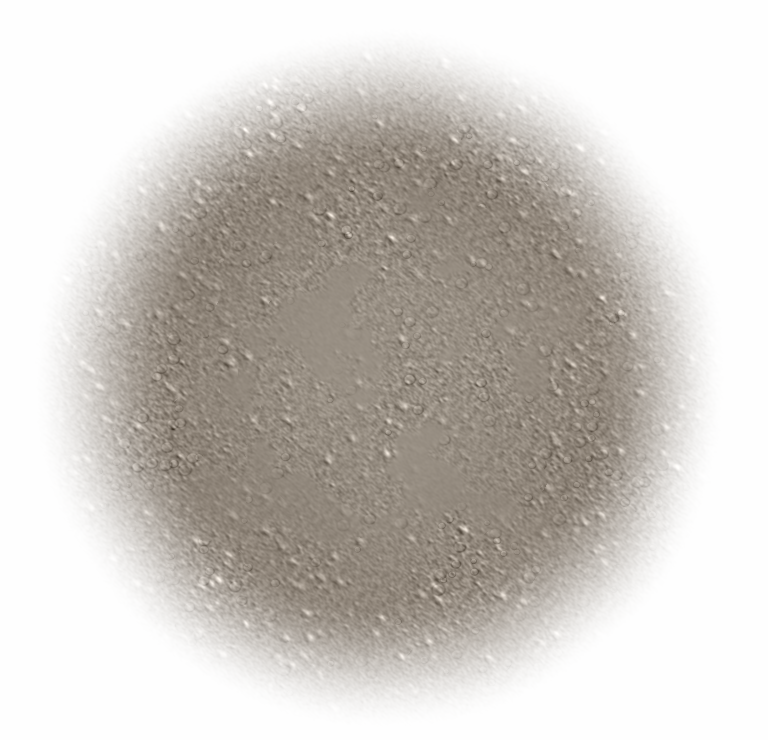
Give the GLSL for this texture, as a WebGL 2 fragment shader.

```glsl
#version 300 es
precision highp float;
uniform vec2 u_resolution;
out vec4 fragColor;

vec2 hash2(vec2 p) {
  vec3 q = fract(p.xyx * vec3(0.1031, 0.1030, 0.0973));
  q += dot(q, q.yzx + 33.33);
  return fract((q.xx + q.yz) * q.zy);
}

float gradientNoise(vec2 p) {
  vec2 cell = floor(p), f = fract(p);
  vec2 w = f * f * f * (f * (f * 6.0 - 15.0) + 10.0);
  vec4 d;
  for (int k = 0; k < 4; k++) {
    vec2 corner = vec2(k & 1, k >> 1);
    float angle = 6.2832 * hash2(cell + corner + 200.0).x;
    d[k] = dot(vec2(cos(angle), sin(angle)), f - corner);
  }
  return mix(mix(d.x, d.y, w.x), mix(d.z, d.w, w.x), w.y);
}

float fbm(vec2 p) {
  float sum = 0.0, gain = 1.0;
  for (int i = 0; i < 4; i++) {
    sum += gain * gradientNoise(p);
    p = mat2(1.6, 1.2, -1.2, 1.6) * p + 7.3;
    gain *= 0.5;
  }
  return sum;
}

// Scattered slivers: x is the bright glint, y the shadow beside it
vec2 glints(vec2 p, float density) {
  vec2 cell = floor(p), sum = vec2(0.0);
  for (int j = -1; j <= 1; j++)
  for (int i = -1; i <= 1; i++) {
    vec2 id = cell + vec2(i, j);
    vec2 pick = hash2(id + 531.0);
    vec2 d = p - id - hash2(id + 317.0);
    float on = step(pick.x, density) * (0.35 + 0.65 * pick.y);
    vec2 stretch = vec2(2.2, 4.2);
    sum.x += on * exp(-dot(d * stretch, d * stretch));
    d += vec2(0.1, 0.4);
    sum.y += on * exp(-dot(d * stretch, d * stretch));
  }
  return sum;
}

// Scattered rounded stones, lit from the upper left with a dark rim
float pebbles(vec2 p, float density) {
  vec2 cell = floor(p);
  float shade = 0.0;
  for (int j = -1; j <= 1; j++)
  for (int i = -1; i <= 1; i++) {
    vec2 id = cell + vec2(i, j);
    vec2 pick = hash2(id + 811.0);
    vec2 d = p - id - hash2(id + 123.0);
    float radius = mix(0.2, 0.5, pick.y);
    float dist = length(d * vec2(1.0, 1.15)) / radius;
    float on = step(pick.x, density);
    float body = 1.0 - smoothstep(0.75, 1.05, dist);
    float rim = exp(-pow((dist - 1.1) * 5.0, 2.0));
    float light = dot(d / radius, vec2(-0.6, 0.8));
    shade += on * (body * (0.25 + 0.5 * light) - rim * (0.5 - 0.4 * light));
  }
  return shade;
}

void main() {
  vec2 p = (gl_FragCoord.xy - 0.5 * u_resolution) / u_resolution.y;
  vec2 q = p - vec2(-0.003, -0.012);
  float r = length(q * vec2(1.01, 1.0));

  // Diagonal frame for the streaked grain
  vec2 s = vec2(dot(p, vec2(0.77, -0.64)), dot(p, vec2(0.64, 0.77)));
  float clumps = fbm(p * 7.0 + 3.7);
  float outer = smoothstep(0.12, 0.36, r);

  // Flat worn patches where the grit is subdued
  float worn = smoothstep(0.08, 0.3, fbm(p * 8.5 + 21.0)) * (1.0 - 0.75 * outer);
  float grit = mix(1.0, 0.2, worn) * (0.75 + 0.45 * smoothstep(-0.3, 0.4, clumps));

  float grain = gradientNoise(s * vec2(125.0, 240.0))
              + 0.6 * gradientNoise(s * vec2(210.0, 310.0) + 40.0)
              + 0.45 * gradientNoise(p * 75.0 + 9.0);
  vec2 fine = glints(s * 115.0, 0.16 + 0.12 * outer);
  vec2 coarse = glints(s * 72.0 + 50.0, 0.05 + 0.06 * outer);
  float stones = pebbles(p * 58.0, 0.08 + 0.2 * outer * smoothstep(-0.2, 0.4, clumps));

  // Warm grey ground, a little darker in a broad ring
  vec3 earth = mix(vec3(0.595, 0.56, 0.515), vec3(0.55, 0.51, 0.465),
                   0.8 * smoothstep(0.1, 0.31, r));
  earth += 0.022 * fbm(p * 4.0 + 11.0) + 0.015 * p.x;
  earth += grit * (0.13 * grain + 0.13 * stones);
  earth += grit * (0.15 * fine.x - 0.12 * fine.y + 0.3 * coarse.x - 0.17 * coarse.y);

  // Soft vignette into white, broken slightly by the grit
  float edge = r + 0.012 * gradientNoise(q * 5.0 + 2.0) + 0.006 * grain;
  float cover = 1.0 - smoothstep(0.288, 0.477, edge);
  vec3 color = mix(vec3(0.997), earth, cover);
  color += 0.25 * coarse.x * cover * (1.0 - cover);
  fragColor = vec4(clamp(color, 0.0, 1.0), 1.0);
}
```
